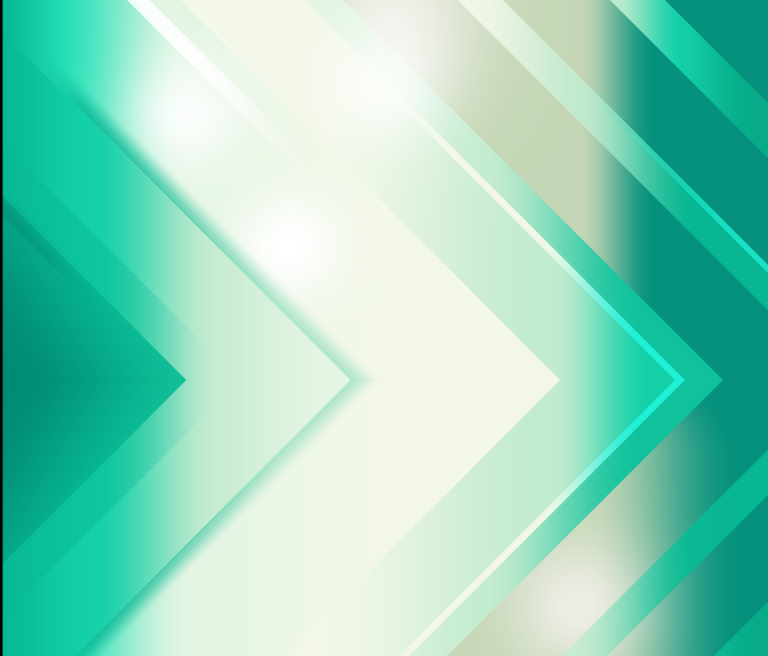
Reproduce this background procedurally as a Shadertoy shader.

```glsl
// Nested glossy chevrons pointing right, from teal through cream to deep green, with soft glows.

// Layout, in units of the canvas height
const float TIP_Y = 0.4207;
const float CORE_TIP = 0.284;
const float VEIL_TIP = 0.366;
const float MAIN_TIP = 0.5335;
const float SHEEN_TIP = 0.785;
const float CREAM_TIP = 0.854;
const float RIM_TIP = 1.044;
const float OUTER_TIP = 1.102;
const vec2 BAND_NEAR = vec2(1.277, 1.346);
const vec2 BAND_FAR = vec2(1.509, 1.593);
const float RIM_WIDTH = 0.015;
const float BORDER = 0.004;

// Palette
const vec3 DEEP = vec3(0.00, 0.53, 0.44);
const vec3 TEAL = vec3(0.02, 0.57, 0.49);
const vec3 GREEN = vec3(0.03, 0.73, 0.58);
const vec3 JADE = vec3(0.08, 0.82, 0.66);
const vec3 MINT = vec3(0.76, 0.92, 0.81);
const vec3 PALE = vec3(0.89, 0.96, 0.89);
const vec3 CREAM = vec3(0.95, 0.97, 0.91);
const vec3 BEIGE = vec3(0.77, 0.84, 0.71);
const vec3 CYAN = vec3(0.12, 0.94, 0.84);
const vec3 BLUSH = vec3(0.95, 0.94, 0.92);

float softness;

// Coverage of everything left of the chevron whose tip is at the given x
float inside(float s, float tip) {
    return 1.0 - smoothstep(tip - softness, tip + softness, s);
}

float band(float s, vec2 span) {
    return inside(s, span.y) - inside(s, span.x);
}

float glow(vec2 p, vec2 center, float radius) {
    vec2 d = (p - center) / radius;
    return exp(-dot(d, d));
}

// Shadow that is darkest at an edge and dies away outside it
float edgeShadow(float s, float tip, float width) {
    return (1.0 - inside(s, tip)) * (1.0 - smoothstep(tip, tip + width, s));
}

void mainImage(out vec4 fragColor, in vec2 fragCoord) {
    vec2 p = fragCoord / iResolution.y;
    softness = 1.2 / iResolution.y;
    float x = p.x;
    float s = x + abs(p.y - TIP_Y);
    float upper = smoothstep(TIP_Y - 0.12, TIP_Y + 0.12, p.y);

    // Backdrop: beige fading to teal, with blush light
    float tealStart = mix(0.89, 0.88, upper);
    float tealEnd = mix(1.13, 1.00, upper);
    vec3 color = mix(BEIGE, TEAL, smoothstep(tealStart, tealEnd, x));
    color = mix(color, BLUSH, 0.9 * glow(p, vec2(0.60, 0.98), 0.13));
    color = mix(color, BLUSH, 0.9 * glow(p, vec2(0.88, 0.075), 0.10));

    // Outer bands with a bright upper rim
    vec3 nearColor = mix(mix(CREAM, MINT, smoothstep(0.72, 0.90, x)), GREEN, smoothstep(0.88, 1.06, x));
    color = mix(color, nearColor, 0.92 * band(s, BAND_NEAR));
    vec2 nearRim = vec2(BAND_NEAR.y - 0.012, BAND_NEAR.y);
    color = mix(color, CYAN, 0.75 * upper * band(s, nearRim) * smoothstep(0.88, 1.15, x));
    vec3 farColor = mix(mix(MINT, JADE, smoothstep(0.93, 1.04, x)), GREEN * 0.92, smoothstep(1.02, 1.15, x));
    color = mix(color, farColor, band(s, BAND_FAR));

    // Large outer chevron and its thin luminous rim
    vec3 outerColor = mix(mix(PALE, MINT, smoothstep(0.55, 0.76, x)), GREEN + 0.03, smoothstep(0.74, 0.98, x));
    color = mix(color, outerColor, inside(s, OUTER_TIP));
    vec3 innerColor = mix(mix(CREAM, MINT, smoothstep(0.48, 0.84, x)), JADE, smoothstep(0.84, 0.99, x));
    color = mix(color, innerColor, inside(s, RIM_TIP));
    vec3 rimColor = mix(CREAM, CYAN, smoothstep(0.82, 0.98, x));
    float rimFade = mix(1.0, smoothstep(0.55, 0.70, x), upper);
    color = mix(color, rimColor, rimFade * band(s, vec2(RIM_TIP - RIM_WIDTH, RIM_TIP)));

    // Cream chevron, green toward the left side
    vec3 creamColor = mix(PALE, CREAM, smoothstep(0.25, 0.60, x));
    color = mix(color, creamColor, inside(s, CREAM_TIP));
    vec3 leftColor = mix(GREEN, JADE + 0.06, smoothstep(0.0, 0.12, x));
    leftColor = mix(leftColor, creamColor, smoothstep(0.08, 0.29, x));
    color = mix(color, leftColor, inside(s, SHEEN_TIP));
    float sheen = band(s, vec2(SHEEN_TIP - 0.012, SHEEN_TIP + 0.022));
    color = mix(color, vec3(1.0), 0.85 * upper * sheen * (1.0 - smoothstep(0.28, 0.48, x)));

    // White glows lie over the cream and beneath the main chevron
    color = mix(color, vec3(1.0), 0.85 * glow(p, vec2(0.285, 0.825), 0.085));
    color = mix(color, vec3(1.0), 0.80 * glow(p, vec2(0.590, 0.875), 0.095));
    color = mix(color, vec3(1.0), glow(p, vec2(0.440, 0.625), 0.080));

    // Main chevron casting a green shadow
    float shade = edgeShadow(s, MAIN_TIP, 0.050);
    vec3 shadowColor = mix(GREEN, vec3(0.66, 0.89, 0.78), smoothstep(0.12, 0.46, x));
    color = mix(color, shadowColor, 0.85 * shade * smoothstep(0.05, 0.14, x));
    vec3 mainColor = mix(GREEN, JADE, smoothstep(0.0, 0.15, x));
    mainColor = mix(mainColor, MINT, smoothstep(0.14, 0.33, x));
    mainColor = mix(mainColor, PALE, smoothstep(0.28, 0.50, x));
    color = mix(color, mainColor, inside(s, MAIN_TIP));

    // Translucent veil and dark core at the left
    color = mix(color, GREEN, 0.55 * inside(s, VEIL_TIP) * (1.0 - smoothstep(0.12, 0.34, x)));
    vec3 coreColor = mix(DEEP, GREEN, smoothstep(0.02, 0.29, s * 0.6 + x * 0.4));
    color = mix(color, coreColor, 0.92 * inside(s, CORE_TIP));
    float streak = upper * edgeShadow(s, CORE_TIP - 0.03, 0.05);
    color = mix(color, DEEP, 0.5 * streak * (1.0 - smoothstep(0.0, 0.16, x)));

    // Dark hairline at the left border
    color *= smoothstep(BORDER - softness, BORDER + softness, x);
    fragColor = vec4(clamp(color, 0.0, 1.0), 1.0);
}
```
